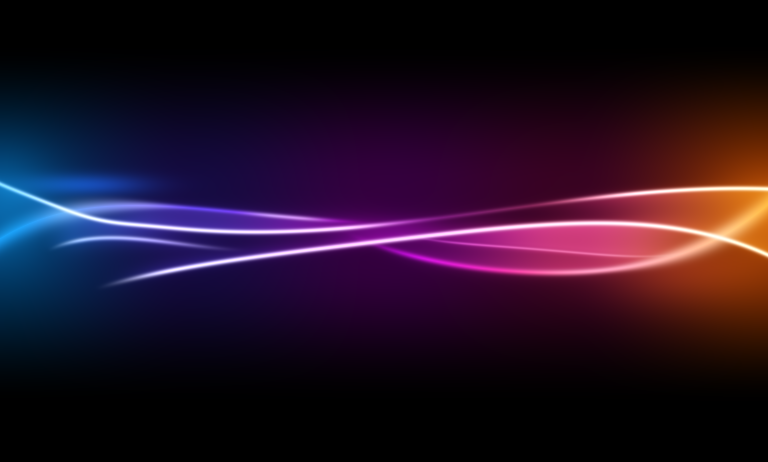
This background is drawn by a WebGL 2 fragment shader. Its source:

```glsl
#version 300 es
precision highp float;
// Glowing strands of light crossing a dark blue, violet and orange backdrop.

#define CORE 0.0050        // half width of a bright line
#define HALO_WIDE 0.026    // falloff on the glowing side
#define HALO_TIGHT 0.006   // falloff on the sharp side
#define HALO_GAIN 0.50
#define VEIL_SOFT 0.012    // edge softness of the veils

uniform vec2 u_resolution;
out vec4 outColor;

// Blend of five colours at even stations from left to right.
vec3 ramp(float x, vec3 a, vec3 b, vec3 c, vec3 d, vec3 e) {
    float s = clamp(x, 0.0, 1.0) * 4.0;
    vec3 col = mix(a, b, smoothstep(0.0, 1.0, s));
    col = mix(col, c, smoothstep(1.0, 2.0, s));
    col = mix(col, d, smoothstep(2.0, 3.0, s));
    return mix(col, e, smoothstep(3.0, 4.0, s));
}

// Quartic through five heights evenly spaced between x0 and x1.
float bend(float x, float x0, float x1, float a, float b, float c, float d, float e) {
    float t = clamp((x - x0) / (x1 - x0), 0.0, 1.0) * 4.0;
    float t1 = t - 1.0, t2 = t - 2.0, t3 = t - 3.0, t4 = t - 4.0;
    return a * t1 * t2 * t3 * t4 / 24.0 - b * t * t2 * t3 * t4 / 6.0
         + c * t * t1 * t3 * t4 / 4.0 - d * t * t1 * t2 * t4 / 6.0
         + e * t * t1 * t2 * t3 / 24.0;
}

// Rises from a to b, falls from c to d.
float window(float x, float a, float b, float c, float d) {
    return smoothstep(a, b, x) * (1.0 - smoothstep(c, d, x));
}

float blob(vec2 p, vec2 centre, vec2 radius) {
    vec2 q = (p - centre) / radius;
    return exp(-dot(q, q));
}

// Soft sheet between two heights.
float veil(float y, float low, float high) {
    return window(y, low - VEIL_SOFT, low + VEIL_SOFT, high - VEIL_SOFT, high + VEIL_SOFT);
}

// Line with a different halo above and below; white sets the heat of its core.
vec3 strand(float d, float core, float above, float below, vec3 tint, float white) {
    float width = max(core, 0.8 / u_resolution.y);
    float halo = exp(-abs(d) / (d > 0.0 ? above : below));
    float line = exp(-d * d / (width * width));
    return tint * halo * HALO_GAIN + mix(tint, vec3(1.0), white) * line * 0.9;
}

vec3 screen(vec3 base, vec3 light) {
    return 1.0 - (1.0 - base) * (1.0 - clamp(light, 0.0, 1.0));
}

void main() {
    vec2 p = gl_FragCoord.xy / u_resolution;
    float x = p.x, y = p.y;
    vec3 tint = ramp(x, vec3(0.08, 0.42, 0.90), vec3(0.30, 0.20, 0.90),
        vec3(0.68, 0.05, 0.80), vec3(0.92, 0.20, 0.40), vec3(1.0, 0.40, 0.08));

    // Backdrop fading to black at top and bottom
    vec3 col = ramp(x, vec3(0.0, 0.20, 0.36), vec3(0.08, 0.04, 0.25),
        vec3(0.20, 0.0, 0.24), vec3(0.22, 0.01, 0.13), vec3(0.48, 0.17, 0.0));
    col *= window(y, 0.12, 0.44, 0.60, 0.91);

    // Broad glows at both ends
    col = screen(col, vec3(0.05, 0.42, 0.80) * 0.55 * blob(p, vec2(0.0, 0.55), vec2(0.07, 0.12)));
    col = screen(col, vec3(0.08, 0.30, 0.90) * 0.65 * blob(p, vec2(0.11, 0.60), vec2(0.08, 0.022)));
    col = screen(col, vec3(1.0, 0.35, 0.05) * 0.45 * blob(p, vec2(1.0, 0.55), vec2(0.07, 0.09)));
    col = screen(col, vec3(0.75, 0.22, 0.08) * 0.45 * blob(p, vec2(0.89, 0.42), vec2(0.12, 0.08)));

    // Heights of the strands
    float spine = bend(x, 0.0, 1.0, 0.602, 0.503, 0.514, 0.567, 0.591)
        - 0.009 * exp(-pow((x - 0.125) / 0.059, 2.0));
    float sweep = bend(x, 0.13, 1.0, 0.378, 0.447, 0.491, 0.517, 0.448);
    float hook = bend(x, 0.065, 0.34, 0.461, 0.485, 0.479, 0.465, 0.457);
    float arch = bend(x, 0.0, 0.52, 0.483, 0.552, 0.548, 0.528, 0.513);
    float bowl = bend(x, 0.443, 1.0, 0.502, 0.430, 0.410, 0.437, 0.557);
    float thread = bend(x, 0.508, 0.911, 0.500, 0.472, 0.459, 0.446, 0.459);

    // Veils stretched between strands
    float sheets = 0.30 * veil(y, spine, arch) * window(x, 0.10, 0.20, 0.36, 0.50);
    sheets += 0.35 * veil(y, hook, spine) * window(x, 0.05, 0.10, 0.14, 0.32);
    sheets += 0.28 * veil(y, sweep, spine) * window(x, 0.40, 0.50, 0.51, 0.60);
    sheets += 0.42 * veil(y, sweep, spine) * smoothstep(0.66, 0.92, x);
    sheets += 0.50 * veil(y, bowl, sweep) * window(x, 0.50, 0.74, 0.82, 0.95);
    col = screen(col, tint * sheets);
    col = screen(col, tint * 0.45 * veil(y, thread, sweep) * window(x, 0.55, 0.72, 0.78, 0.92));

    // Faint strands
    float archCore = mix(0.024, CORE, smoothstep(0.03, 0.25, x));
    float archHeat = 0.45 * window(x, 0.02, 0.12, 0.18, 0.26) + 0.7 * window(x, 0.30, 0.36, 0.39, 0.45);
    col = screen(col, strand(y - arch, archCore, HALO_TIGHT, HALO_WIDE * 0.7, tint, archHeat)
        * 0.75 * (1.0 - smoothstep(0.38, 0.50, x)));
    col = screen(col, strand(y - hook, CORE, HALO_TIGHT, HALO_WIDE * 0.6, tint, 0.65)
        * window(x, 0.06, 0.11, 0.17, 0.33) * 0.85);
    col = screen(col, strand(y - thread, CORE * 0.6, HALO_WIDE * 0.5, HALO_TIGHT, tint, 0.3)
        * window(x, 0.51, 0.62, 0.78, 0.91) * 0.6);
    float bowlCore = mix(CORE * 1.3, 0.026, smoothstep(0.78, 1.0, x));
    col = screen(col, strand(y - bowl, bowlCore, HALO_WIDE, HALO_TIGHT * 1.5, tint,
        0.6 * window(x, 0.64, 0.78, 0.92, 1.05)) * smoothstep(0.44, 0.56, x) * 0.8);

    // Two bright strands on top
    float spineGain = 1.0 - 0.72 * window(x, 0.44, 0.58, 0.68, 0.84);
    float spineBelow = mix(HALO_WIDE * 1.3, HALO_TIGHT, smoothstep(0.05, 0.25, x));
    spineBelow = mix(spineBelow, HALO_WIDE, smoothstep(0.65, 0.90, x));
    float spineAbove = mix(HALO_TIGHT, HALO_WIDE * 0.8, window(x, 0.08, 0.20, 0.42, 0.60));
    col = screen(col, strand(y - spine, CORE, spineAbove, spineBelow, tint,
        spineGain * mix(0.5, 0.95, smoothstep(0.0, 0.12, x))) * spineGain);
    float sweepAbove = mix(HALO_WIDE * 0.7, HALO_TIGHT, window(x, 0.55, 0.72, 0.78, 0.90));
    float sweepBelow = mix(HALO_TIGHT, HALO_WIDE, window(x, 0.50, 0.70, 0.86, 0.96));
    col = screen(col, strand(y - sweep, CORE * 1.1, sweepAbove, sweepBelow, tint, 0.95)
        * smoothstep(0.12, 0.23, x));

    outColor = vec4(col, 1.0);
}
```
